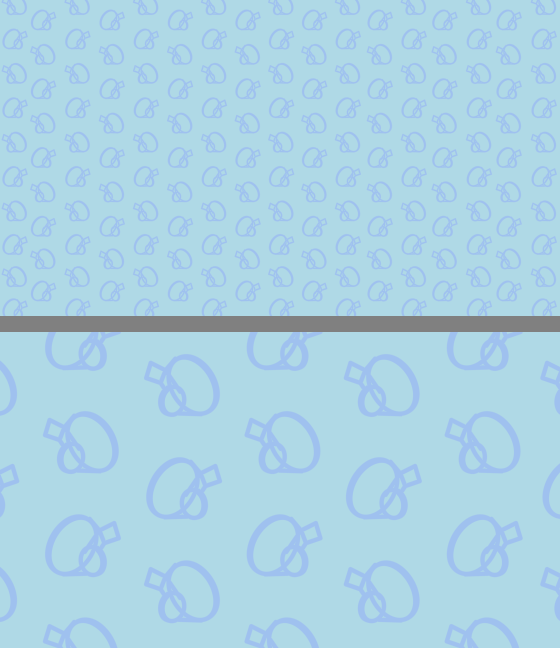
Top: the whole. Bottom: its middle third, enlarged.
Give the GLSL for this pattern, as a Shadertoy shader.

```glsl
// Lengths on the canvas are fractions of its height.
const vec3 PAPER = vec3(0.688, 0.850, 0.900);
const vec3 INK = vec3(0.622, 0.757, 0.938);

const float COLUMN_PITCH = 0.1053;
const float COLUMN_START = 0.0313;
const float LAST_COLUMN = 16.0;
const float COLUMN_BULGE = 0.0162;   // columns drift right mid-canvas
const float COLUMN_STAGGER = 0.0006; // alternate drift near the right side
const float FIRST_NUDGE = 0.0185;

const float ROW_PITCH = 0.1088;
const float EVEN_START = 0.0139;
const float ODD_START = 0.0625;
const float LAST_ROW = 9.0;
const float SQUEEZE_START = 0.736;   // rows tighten below this depth
const float SQUEEZE = 0.935;

// Motif lengths are in units of MOTIF_SIZE.
const float MOTIF_SIZE = 0.037;
const float HALF_LINE = 0.063;
const float RIM_SWELL = 0.035;
const float BODY_TILT = 0.54;

float ellipseDistance(vec2 p, vec2 radii) {
    float k = length(p / radii);
    float slope = length(p / (radii * radii));
    return k * (k - 1.0) / max(slope, 1e-4);
}

float segmentDistance(vec2 p, vec2 a, vec2 b) {
    vec2 ab = b - a;
    return length(p - a - ab * clamp(dot(p - a, ab) / dot(ab, ab), 0.0, 1.0));
}

vec2 rotate(vec2 p, float angle) {
    float c = cos(angle), s = sin(angle);
    return vec2(c * p.x - s * p.y, s * p.x + c * p.y);
}

// Signed distance to the drawn strokes of one motif
float motifDistance(vec2 p) {
    // Large tilted oval, heavier along its outer side
    vec2 q = rotate(p - vec2(-0.27, -0.02), BODY_TILT);
    float outer = smoothstep(0.1, -0.6, q.x);
    float d = abs(ellipseDistance(q, vec2(0.60, 0.87))) - HALF_LINE - RIM_SWELL * outer;

    // Small oval, heavier on the right
    q = rotate(p - vec2(0.29, -0.46), -0.2);
    float swell = RIM_SWELL * smoothstep(0.0, 0.3, q.x);
    d = min(d, abs(ellipseDistance(q, vec2(0.32, 0.40))) - HALF_LINE - swell);

    // Four-sided tab
    vec2 a = vec2(0.50, 0.41), b = vec2(0.92, 0.62);
    vec2 c = vec2(1.05, 0.19), e = vec2(0.64, 0.05);
    float lines = min(segmentDistance(p, a, b), segmentDistance(p, b, c));
    lines = min(lines, min(segmentDistance(p, c, e), segmentDistance(p, e, a)));

    // Shoulder, neck and lower edge
    lines = min(lines, segmentDistance(p, vec2(0.22, 0.74), a));
    lines = min(lines, segmentDistance(p, a, vec2(0.08, -0.20)));
    lines = min(lines, segmentDistance(p, e, vec2(0.50, -0.16)));
    lines = min(lines, segmentDistance(p, vec2(-0.52, -0.84), vec2(0.12, -0.82)));
    return min(d, lines - HALF_LINE);
}

float columnCentre(float n) {
    float side = mod(n, 2.0) < 0.5 ? 1.0 : -1.0;
    float drift = COLUMN_BULGE * sin(3.14159 * (n - 1.0) / 15.0);
    drift += COLUMN_STAGGER * side * max(n - 8.0, 0.0);
    drift += n < 0.5 ? FIRST_NUDGE : 0.0;
    return COLUMN_START + COLUMN_PITCH * n + drift;
}

float squeezeDepth(float depth) {
    return depth + (SQUEEZE - 1.0) * max(depth - SQUEEZE_START, 0.0);
}

float unsqueezeDepth(float depth) {
    return depth + (1.0 / SQUEEZE - 1.0) * max(depth - SQUEEZE_START, 0.0);
}

void mainImage(out vec4 fragColor, in vec2 fragCoord) {
    float x = fragCoord.x / iResolution.y;
    float depth = 1.0 - fragCoord.y / iResolution.y;
    float nearest = round((x - COLUMN_START) / COLUMN_PITCH);
    float d = 1e3;

    // Closest motif in each neighbouring column
    for (float i = -1.0; i <= 1.0; i++) {
        float column = clamp(nearest + i, 0.0, LAST_COLUMN);
        float odd = mod(column, 2.0);
        float start = mix(EVEN_START, ODD_START, odd);
        float row = round((unsqueezeDepth(depth) - start) / ROW_PITCH);
        row = clamp(row, 0.0, LAST_ROW - odd);

        float centreDepth = squeezeDepth(start + ROW_PITCH * row);
        vec2 p = vec2(x - columnCentre(column), centreDepth - depth) / MOTIF_SIZE;
        if (mod(row + column, 2.0) < 0.5) p.x = -p.x; // mirror alternate motifs
        d = min(d, motifDistance(p));
    }

    float pixel = 1.0 / (iResolution.y * MOTIF_SIZE);
    float ink = 1.0 - smoothstep(-0.75 * pixel, 0.75 * pixel, d);
    fragColor = vec4(mix(PAPER, INK, ink), 1.0);
}
```
